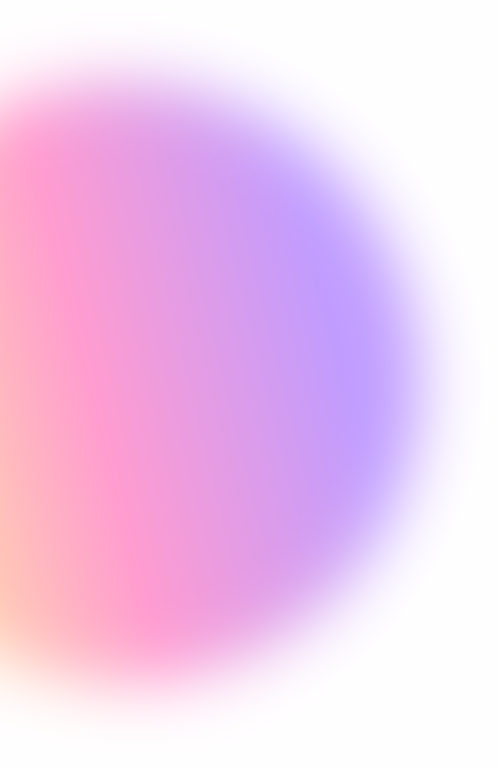
Write a WebGL 1 fragment shader that draws this background.

```glsl
precision highp float;
// A large soft-edged disc on white, tinted by a tilted yellow-pink-violet gradient.

uniform vec2 u_resolution;

// Lengths are in canvas heights
const vec2 DISC_CENTER = vec2(0.156, 0.501);
const float DISC_RADIUS = 0.390;
const float BLUR_SIGMA = 0.041;

// Gradient axis, and stop positions along it measured from the disc center
const vec2 GRADIENT_AXIS = vec2(0.971, 0.238);
const float YELLOW_STOP = -0.390;
const float PINK_STOP = -0.035;
const float VIOLET_STOP = 0.292;

const vec3 BACKGROUND = vec3(1.0, 0.998, 1.0);
const vec3 YELLOW = vec3(1.0, 0.94, 0.62);
const vec3 PINK = vec3(1.0, 0.61, 0.815);
const vec3 VIOLET = vec3(0.75, 0.61, 1.0);

// Position of x between two stops, limited to 0..1
float between(float start, float end, float x) {
  return clamp((x - start) / (end - start), 0.0, 1.0);
}

// Gaussian falloff across an edge: 1 inside, 0 outside
float blurredEdge(float signedDistance, float sigma) {
  float x = clamp(signedDistance / sigma, -5.0, 5.0);
  return 1.0 / (1.0 + exp(1.5976 * x + 0.0706 * x * x * x));
}

vec3 discColor(float t) {
  vec3 warm = mix(YELLOW, PINK, between(YELLOW_STOP, PINK_STOP, t));
  return mix(warm, VIOLET, between(PINK_STOP, VIOLET_STOP, t));
}

void main() {
  vec2 fromCenter = gl_FragCoord.xy / u_resolution.y - DISC_CENTER;
  float coverage = blurredEdge(length(fromCenter) - DISC_RADIUS, BLUR_SIGMA);
  vec3 tint = discColor(dot(fromCenter, GRADIENT_AXIS));
  gl_FragColor = vec4(mix(BACKGROUND, tint, coverage), 1.0);
}
```
